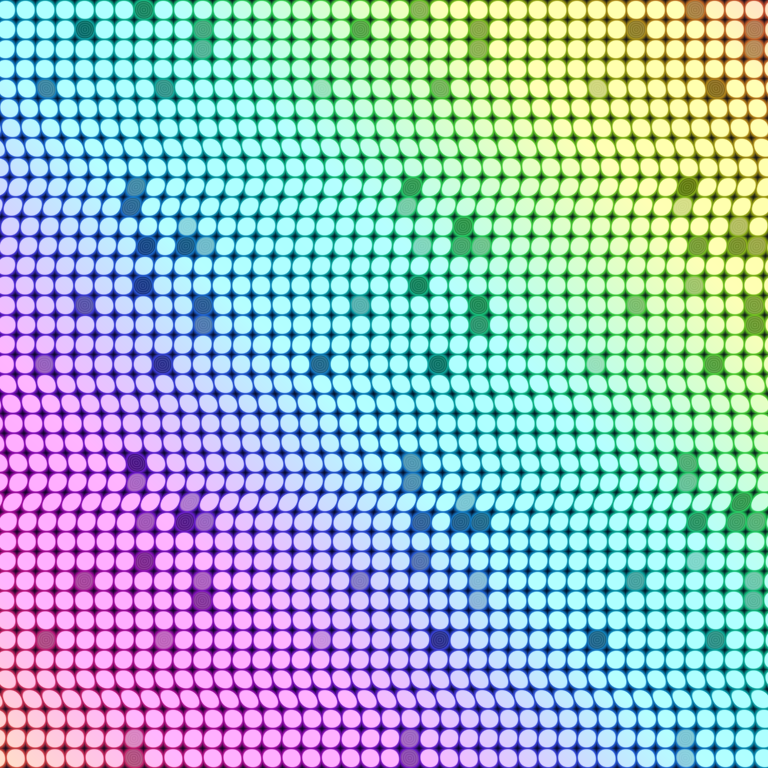
Reproduce this pattern procedurally as a three.js fragment shader.

```glsl
// Rainbow-lit grid of glowing round beads, leaning along wavy rows, with some dim beads.
#define CELLS 39.0
#define DIM_TILE 14.0
#define DIM_SHARE 0.06
#define BEAD_RADIUS 0.455
#define EDGE_SOFT 0.045
#define HALO_REACH 0.68
#define ROUNDNESS 2.2
#define CORE_WHITE 0.68
#define HUE_START 1.03
#define WAVE_PERIOD 0.375
#define TAU 6.28318

varying vec2 vUv;

float hash(vec2 p) {
  return fract(sin(dot(p, vec2(12.9898, 78.233))) * 43758.5);
}

// Smooth hue wheel
vec3 spectrum(float hue) {
  return 0.5 + 0.5 * cos(TAU * (hue - vec3(0.0, 0.333, 0.667)));
}

// Sideways displacement in cells, by depth below the top edge
float rowShift(float depth) {
  float a = TAU * (depth - 0.225) / WAVE_PERIOD;
  float ripple = 0.04 + 0.05 * depth + 0.035 * cos(a);
  return 0.30 * cos(a) + 0.11 * cos(2.0 * a) + ripple * sin(TAU * 10.0 * depth);
}

void main() {
  // Sheared grid, counted from the upper left
  float depth = 1.0 - vUv.y;
  vec2 grid = vec2(vUv.x, depth) * CELLS;
  grid.x -= rowShift(depth);
  vec2 cell = floor(grid);
  vec2 local = abs(fract(grid) - 0.5);
  float d = pow(pow(local.x, ROUNDNESS) + pow(local.y, ROUNDNESS), 1.0 / ROUNDNESS);

  // Diagonal rainbow
  vec3 tint = spectrum(HUE_START - 0.5 * (vUv.x + vUv.y));
  vec3 gap = tint * 0.12 + vec3(0.0, 0.01, 0.08);
  vec3 halo = tint * 0.78 + vec3(0.04, 0.05, 0.08);
  vec3 core = min(CORE_WHITE + 0.6 * tint, 1.0);

  // Dim beads recur by tile, each with its own strength and faint rings
  float chosen = step(hash(mod(cell, DIM_TILE) + 3.7), DIM_SHARE);
  float dimness = chosen * mix(0.25, 1.0, hash(cell + 41.3));
  float rings = 0.04 * sin(d * 55.0);
  core = mix(core, tint * 0.5 + 0.06 + rings, dimness);

  // Gap, glow, then bead
  vec3 color = mix(halo, gap, smoothstep(BEAD_RADIUS, HALO_REACH, d));
  float bead = 1.0 - smoothstep(BEAD_RADIUS - EDGE_SOFT, BEAD_RADIUS + EDGE_SOFT, d);
  gl_FragColor = vec4(mix(color, core, bead), 1.0);
}
```
